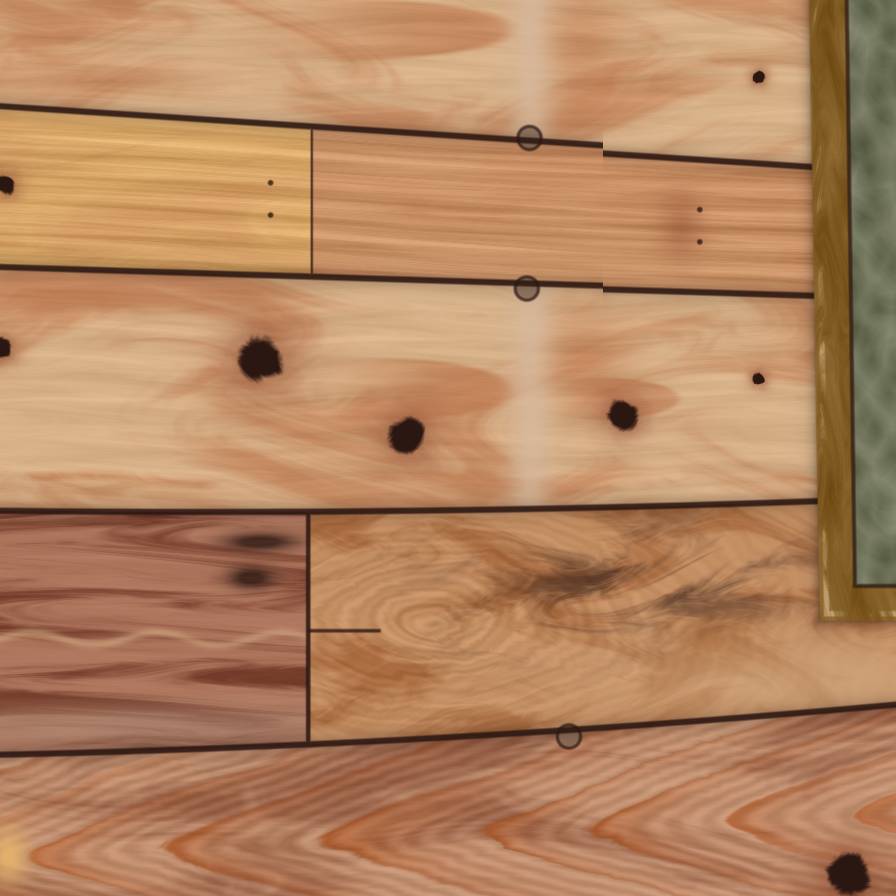
Write a WebGL 1 fragment shader that draws this texture.

```glsl
precision highp float;
// Weathered plank wall in five rows with knots, stains and dark seams,
// plus the corner of an olive frame around a mottled panel at the right.
// Grain is warped layered sines; the panel's mottling is cellular noise.
uniform vec2 u_resolution;

const vec3 PALE = vec3(.84, .69, .53);
const vec3 ORANGE = vec3(.74, .47, .31);
const vec3 RUST = vec3(.58, .32, .21);
const vec3 DARK = vec3(.17, .09, .07);

// Layered sines with domain warping
float waves(vec2 p) {
  float sum = 0., amp = .5;
  for (int i = 0; i < 5; i++) {
    p += .7 * sin(p.yx * 1.3 + vec2(1.7, 4.1));
    sum += amp * sin(p.x) * sin(p.y);
    p = mat2(.8, .6, -.6, .8) * p * 1.9;
    amp *= .6;
  }
  return sum;
}
float blotch(vec2 p) { return smoothstep(-.3, .6, waves(p)); }

// Distance to the nearest scattered cell point
float cells(vec2 p) {
  float nearest = 1.;
  for (int k = 0; k < 9; k++) {
    vec2 cell = floor(p) + vec2(mod(float(k), 3.), floor(float(k) / 3.)) - 1.;
    vec2 jitter = fract(sin(cell * mat2(127.1, 311.7, 269.5, 183.3)) * 437.58);
    nearest = min(nearest, length(cell + jitter - p));
  }
  return nearest;
}

float fill(float d) { return smoothstep(-.0015, .0015, d); }
float line(float d, float halfWidth) { return fill(halfWidth - abs(d)); }

// Soft ellipse: center in xy, radii in zw
float spot(vec2 p, vec4 e) { p = (p - e.xy) / e.zw; return exp(-dot(p, p)); }

// Stain with a crisp right tip (xy), fading left; radii in zw
float lobe(vec2 p, vec4 e) {
  p = (p - e.xy) / e.zw + vec2(1, 0);
  return (1. - smoothstep(.9, 1.05, length(p))) * smoothstep(-.9, .8, p.x);
}

vec3 knot(vec3 col, vec2 p, vec2 c, float r) {
  p = (p - c) / r;
  float d = length(p) + .25 * waves(p * 1.5 + c * 40.);
  col = mix(col, RUST, .75 * exp(-d * d * .38));
  return mix(col, DARK, 1. - smoothstep(.75, 1.1, d));
}

// Pale plank with stains and a bleached vertical band
vec3 stainedPlank(vec2 p, float top) {
  float stain = .7 * lobe(p, mix(vec4(.575, .565, .15, .036), vec4(.578, .967, .2, .035), top));
  stain += .55 * lobe(p, vec4(.76, .555, .09, .024));
  stain += .6 * spot(p, vec4(.65, mix(.6, .95, top), .05, .06));
  stain += .5 * spot(p, vec4(.09, mix(.67, .91, top), .15, .022));
  float edge = p.y - .463 - .006 * sin(p.x * 17.);
  stain += .7 * exp(-edge * edge * 3e4) * blotch(p * vec2(14, 30));
  vec3 col = mix(PALE, ORANGE, .7 * blotch(p * vec2(8, 20) + 4. + 9. * top));
  col = mix(col, ORANGE, min(stain, .8)) + .05 * waves(p * vec2(12, 150));
  col = mix(col, vec3(.84, .73, .62), .75 * spot(p, vec4(.592, p.y, .025, 1)));
  col = knot(col, p, vec2(.288, .598), .026);
  col = knot(col, p, vec2(.455, .514), .021);
  col = knot(col, p, vec2(.695, .536), .017);
  col = knot(col, p, vec2(0, .612), .012);
  return knot(col, p, vec2(.847, mix(.577, .914, top)), .007);
}

vec3 stripedPlank(vec2 p, float right) {
  vec3 col = mix(vec3(.85, .66, .41), vec3(.79, .57, .4), right);
  col = mix(col, ORANGE, .3 * blotch(p * vec2(7, 28) + 3.));
  col += .1 * waves(vec2(p.x * 5., (p.y + .05 * p.x) * 210.));
  col = mix(col, RUST, .5 * spot(p, vec4(.76, .748, .025, .035)));
  vec2 nail = p - mix(vec2(.302, .778), vec2(.781, .748), right);
  col = mix(col, DARK, .8 * fill(.003 - length(vec2(nail.x, abs(nail.y) - .018))));
  return knot(col, p, vec2(.006, .794), .011);
}

vec3 redPlank(vec2 p) {
  float streak = blotch(p * vec2(6, 60) + 5.);
  vec3 col = mix(vec3(.68, .46, .36), vec3(.45, .23, .16), streak);
  col = mix(col, vec3(.68, .53, .45), .7 * spot(p, vec4(.15, .19, .3, .025)));
  col = mix(col, PALE, .5 * spot(p, vec4(p.x, .287 + .007 * sin(p.x * 45.), 1, .005)));
  float burn = spot(p, vec4(.28, .355, .025, .012)) + spot(p, vec4(.29, .395, .04, .01));
  return mix(col, DARK, min(burn, .8)) + .03 * waves(p * vec2(12, 220));
}

// Elliptical growth rings with a burnt patch trailing right
vec3 swirlPlank(vec2 p) {
  vec2 q = (p - vec2(.485, .303)) * vec2(1, 2.1);
  float r = length(q) + .022 * waves(p * vec2(16, 30));
  vec3 col = mix(vec3(.77, .56, .39), vec3(.66, .42, .25), blotch(q * 16.));
  col += .03 * (sin(r * 140.) + sin(r * 330.)) * exp(-r * 3.);
  float burn = spot(p, vec4(.72, .355, .18, .055)) + .6 * spot(p, vec4(.6, .28, .09, .025));
  col = mix(col, DARK, .7 * burn * blotch(vec2(p.x * 18., (p.y - .2 * p.x) * 50.)));
  col = mix(col, PALE, .55 * spot(p, vec4(.9, .24, .25, .045)));
  return mix(col, DARK, .8 * line(p.y - .296, .002) * fill(.425 - p.x));
}

// Nested arches opening to the right
vec3 archPlank(vec2 p) {
  float dy = p.y - .043 - .05 * p.x;
  float u = p.x - 3.2 * (sqrt(dy * dy + .00015) - .012) + .025 * waves(p * vec2(9, 20));
  float f = fract((u - .03 - .05 * spot(vec2(u), vec4(.47, .47, .14, .14))) / .155);
  vec3 col = mix(vec3(.76, .57, .45), vec3(.6, .39, .29), blotch(p * vec2(6, 24) + 2.));
  float band = smoothstep(0., .07, f) * exp(-f * 4.);
  col = mix(col, vec3(.68, .34, .15), band * (.4 + .6 * exp(-dy * dy * 900.)));
  col += .035 * sin(u * 150.) + .03 * waves(p * vec2(10, 160));
  col = mix(col, vec3(.9, .7, .42), .9 * spot(p, vec4(.01, .045, .02, .03)));
  return knot(col, p, vec2(.948, .025), .024);
}

vec3 framedPanel(vec3 wall, vec2 p) {
  float outer = min(p.x - .92 + .017 * p.y, p.y - .307);
  float inner = min(p.x - .959 + .014 * p.y, p.y - .346);
  float wear = waves(p * vec2(90, 25));
  vec3 wood = mix(vec3(.5, .36, .14) + .09 * wear, PALE, line(outer - .008, .003) * max(wear, 0.));
  vec3 panel = mix(vec3(.36, .38, .28), vec3(.53, .54, .44), cells(p * vec2(35, 24)));
  vec3 col = mix(wall * (1. - .3 * exp(-abs(outer) * 160.)), wood, fill(outer));
  col = mix(col, panel + .07 * waves(p * 32.), fill(inner));
  return mix(col, DARK, .75 * line(inner, .0022));
}

void main() {
  vec2 p = gl_FragCoord.xy / u_resolution;
  // Seam heights, top to bottom
  vec4 seam = vec4(.8815, .702, .43, .1576) + p.x * vec4(-.065, -.031, -.012, .022);
  seam += vec4(vec2(-.009, -.004) * step(.673, p.x), p.x * p.x * vec2(.026, .034));
  vec4 below = step(vec4(p.y), seam);
  vec4 d = abs(p.y - seam);
  float gap = min(min(d.x, d.y), min(d.z, d.w));
  vec3 col = stainedPlank(p, 1. - below.x);
  col = mix(col, stripedPlank(p, step(.348, p.x)), below.x - below.y);
  col = mix(col, mix(redPlank(p), swirlPlank(p), fill(p.x - .344)), below.z);
  col = mix(col, archPlank(p), below.w);
  // Half-hidden studs, seams and joints
  float stud = min(length(p - vec2(.591, .846)), length(p - vec2(.588, .678)));
  stud = min(stud, length(p - vec2(.635, .178)));
  col = mix(col, vec3(.53, .42, .34), .85 * fill(.013 - stud));
  col = mix(col, DARK, .7 * line(stud - .013, .0018));
  float joint = line(p.x - .348, .0012) * (below.x - below.y);
  joint += line(p.x - .344, .0025) * (below.z - below.w);
  col *= 1. - .25 * exp(-gap * 130.);
  col = mix(col, DARK, .88 * max(line(gap, .0034), joint));
  gl_FragColor = vec4(framedPanel(col, p), 1);
}
```
